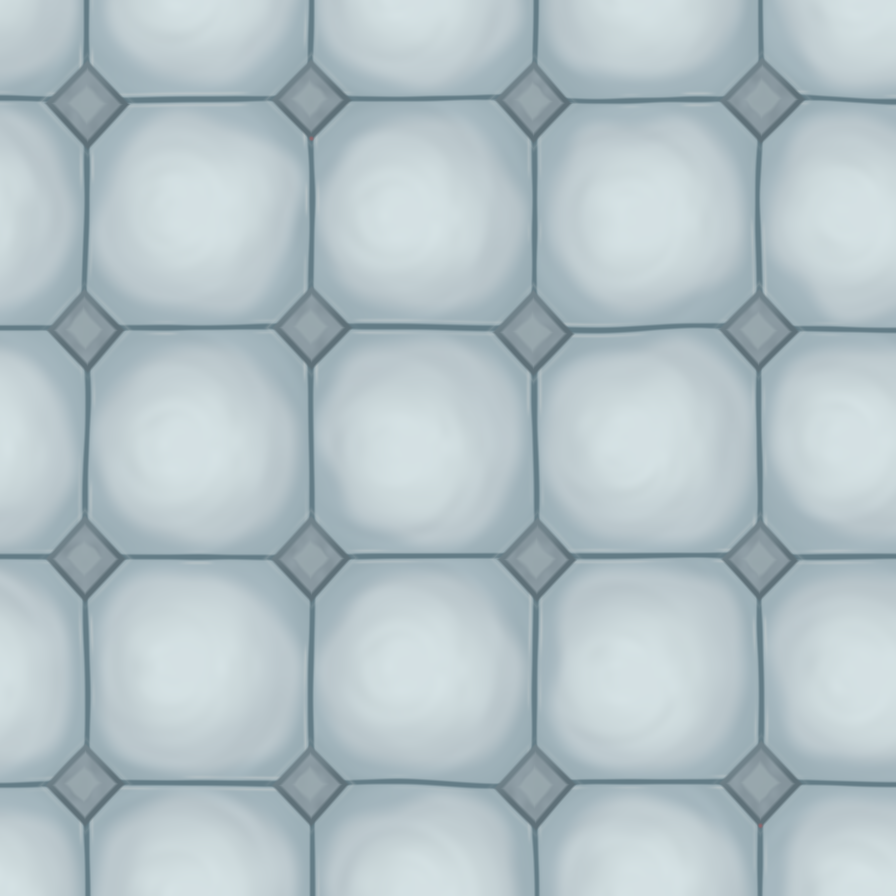
This pattern is drawn by a three.js fragment shader. Its source:

```glsl
// Pale blue-grey octagonal tiles in a square grid, with small grey diamonds
// at the crossings. Each tile is a stack of soft, hand-wobbled discs of light;
// thin seams and bevelled diamonds are drawn over them as distance bands.

varying vec2 vUv;

const vec2 PITCH = vec2(0.2505, 0.2545);   // about four tiles each way
const vec2 ORIGIN = vec2(0.0965, 0.1250);  // lowest left crossing

const vec3 TILE_SHADE = vec3(0.59, 0.67, 0.70);
const vec3 TILE_EDGE  = vec3(0.65, 0.72, 0.75);
const vec3 TILE_MID   = vec3(0.73, 0.78, 0.80);
const vec3 TILE_LIGHT = vec3(0.80, 0.85, 0.86);
const vec3 TILE_GLOW  = vec3(0.83, 0.88, 0.89);
const vec3 SEAM       = vec3(0.37, 0.47, 0.51);
const vec3 RIM        = vec3(0.37, 0.44, 0.47);
const vec3 STONE      = vec3(0.54, 0.60, 0.63);
const vec3 STONE_TOP  = vec3(0.61, 0.67, 0.69);
const vec3 HIGHLIGHT  = vec3(0.79, 0.81, 0.81);
const vec3 FLECK      = vec3(0.66, 0.38, 0.40);

float hash(vec2 p) {
  return fract(sin(dot(p, vec2(127.1, 311.7))) * 43758.5453);
}

vec2 hash2(vec2 p) {
  return vec2(hash(p), hash(p + 19.7));
}

float noise(vec2 p) {
  vec2 i = floor(p), f = fract(p);
  f = f * f * (3.0 - 2.0 * f);
  return mix(mix(hash(i), hash(i + vec2(1.0, 0.0)), f.x),
             mix(hash(i + vec2(0.0, 1.0)), hash(i + vec2(1.0, 1.0)), f.x), f.y);
}

// Coverage of everything below an edge, faded over a soft width
float below(float d, float edge, float soft) {
  return 1.0 - smoothstep(edge - soft, edge + soft, d);
}

// Slightly squared disc whose rim wanders with direction
float paintedDisc(vec2 p, float radius, float soft, float seed) {
  vec2 q = pow(abs(p) + 1e-5, vec2(2.4));
  float r = pow(q.x + q.y, 1.0 / 2.4);
  vec2 dir = p / (length(p) + 1e-4);
  float wander = noise(dir * 1.7 + seed) - 0.5;
  return below(r + wander * radius * 0.24, radius, soft);
}

// Domed tile: shaded corners, then ever smaller and lighter discs
vec3 tileColor(vec2 p, vec2 id) {
  float seed = hash(id) * 60.0 + 5.0;
  vec2 lit = p - (hash2(id + 3.0) - vec2(0.75, 0.45)) * 0.018;
  vec3 col = mix(TILE_EDGE, TILE_SHADE, smoothstep(0.105, 0.165, length(p)));
  col = mix(col, TILE_SHADE, 0.45 * smoothstep(0.075, 0.125, p.x));
  col = mix(col, TILE_MID, paintedDisc(p, 0.109, 0.012, seed));
  col = mix(col, TILE_LIGHT, 0.4 * paintedDisc(lit, 0.089, 0.012, seed + 7.0));
  col = mix(col, TILE_LIGHT, paintedDisc(lit, 0.069, 0.017, seed + 13.0));
  col = mix(col, TILE_GLOW, paintedDisc(lit, 0.044, 0.018, seed + 23.0));

  // Curved brush strokes follow the discs
  vec2 dir = lit / (length(lit) + 1e-4);
  float stroke = noise(dir * 2.2 + vec2(length(lit) * 75.0, seed));
  return col + (stroke - 0.5) * 0.025 * smoothstep(0.01, 0.05, length(lit));
}

// Seam with a patchy pale bevel beside it
vec3 addSeam(vec3 col, vec2 d, vec2 uv) {
  float dist = min(abs(d.x), abs(d.y));
  float patchy = noise(uv * 27.0 + 4.0);
  float bevel = below(abs(dist - 0.0065), 0.001, 0.0025);
  col = mix(col, HIGHLIGHT, bevel * smoothstep(0.45, 0.9, patchy) * 0.6);
  col = mix(col, TILE_SHADE, below(dist, 0.004, 0.004) * 0.5);
  return mix(col, SEAM, below(dist, 0.0024 + 0.001 * patchy, 0.0017) * 0.92);
}

// Diamond with a dark rim, flat stone and a lighter raised top
vec3 addDiamond(vec3 col, vec2 d, vec2 id, vec2 uv) {
  float size = 0.043 + 0.004 * hash(id + 41.0);
  vec2 c = d + vec2(0.0, 0.003) - (hash2(id + 8.0) - 0.5) * 0.003;
  float reach = abs(c.x) + abs(c.y) * 0.95;
  float dist = (reach - size) * 0.7071;
  float grain = noise(uv * vec2(95.0, 70.0)) - 0.5;

  float halo = below(abs(dist - 0.004), 0.001, 0.003);
  col = mix(col, HIGHLIGHT, halo * 0.35 * noise(uv * 35.0));
  vec3 rim = RIM + 0.07 * smoothstep(-0.01, 0.03, c.y - c.x * 0.4);
  col = mix(col, rim, below(dist, 0.0, 0.0018));
  col = mix(col, STONE + grain * 0.05, below(dist, -0.0065, 0.0022));
  vec2 t = c + vec2(0.001, -0.001);
  float top = abs(t.x) + abs(t.y) * 0.95 + grain * 0.006;
  col = mix(col, STONE_TOP, below(top, size * 0.43, 0.004) * 0.8);

  // An occasional faint red fleck at the lower tip
  float fleck = below(length(c + vec2(0.0, size)), 0.002, 0.002);
  return mix(col, FLECK, fleck * step(0.82, hash(id + 67.0)) * 0.7);
}

void main() {
  // Hand-drawn wander of the whole grid
  vec2 wobble = vec2(noise(vUv * 9.0), noise(vUv * 9.0 + 31.0)) - 0.5;
  vec2 uv = vUv + wobble * 0.006;

  vec2 grid = (uv - ORIGIN) / PITCH;
  vec2 crossing = floor(grid + 0.5);
  vec2 fromCrossing = (grid - crossing) * PITCH;
  vec2 fromCentre = (fract(grid) - 0.5) * PITCH;

  vec3 col = tileColor(fromCentre, floor(grid));
  col = addSeam(col, fromCrossing, vUv);
  col = addDiamond(col, fromCrossing, crossing, vUv);
  gl_FragColor = vec4(col, 1.0);
}
```
